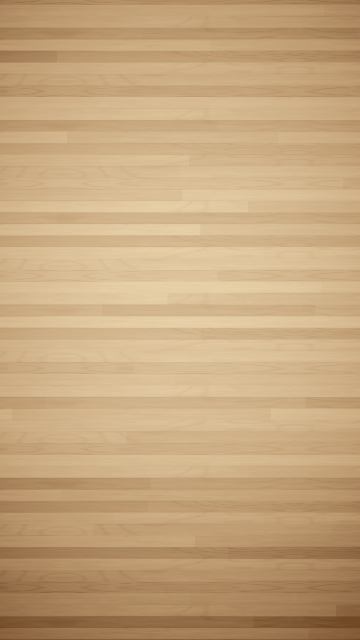
This texture is drawn by a Shadertoy shader. Its source:

```glsl
// Pale wooden floor of narrow horizontal boards under a warm vignette.
// Board tones and grain recur every eight rows and mirror along the rows;
// stretched noise adds streaks, and nested ovals draw the growth rings.

#define ROWS 55.45        // board rows down the canvas
#define ROW_SHIFT 0.4     // part of a row cut off at the top
#define TILE 0.363        // mirrored grain length, in canvas heights
#define PLANK_LENGTH 0.40 // mean length, in canvas heights
#define ROW_CONTRAST 0.95 // strength of the tone cycle
#define PLANK_VARY 0.10   // tone spread between planks
#define STREAKS 0.13      // strength of the fine grain
#define RINGS 0.08        // strength of the growth rings
#define SEAM 0.06         // darkness of the seams
#define BRIGHTNESS 0.95   // tone at the centre of the light
#define FALLOFF vec2(2.8, 2.35)

const vec3 UMBER = vec3(0.495, 0.34, 0.20);
const vec3 TAN   = vec3(0.74, 0.60, 0.435);
const vec3 CREAM = vec3(0.895, 0.80, 0.645);

// Tone of each row in the cycle
const float CYCLE[8] = float[8](0.05, 0.04, -0.14, 0.04, -0.15, 0.01, -0.01, -0.06);

float hash(vec2 p) {
    vec3 q = fract(vec3(p.xyx) * 0.1031);
    q += dot(q, q.yzx + 33.33);
    return fract((q.x + q.y) * q.z);
}

float noise(vec2 p) {
    vec2 i = floor(p), f = fract(p);
    f = f * f * (3.0 - 2.0 * f);
    return mix(mix(hash(i), hash(i + vec2(1, 0)), f.x),
               mix(hash(i + vec2(0, 1)), hash(i + vec2(1, 1)), f.x), f.y);
}

// Tone offset of the board in one row; y runs from 0 to 1 across it.
float boardTone(float row, float x, float y, float px) {
    // Place in the eight-row cycle, which slips twice lower down
    float slip = step(44.0, row) + 4.0 * step(54.0, row);
    float order = mod(row + slip, 8.0);
    float tone = CYCLE[int(order)] * ROW_CONTRAST;
    tone += (hash(vec2(row, 31.0)) - 0.5) * 0.04;

    // Planks of varied length; a few are clearly darker
    float size = PLANK_LENGTH * (0.6 + 0.8 * hash(vec2(row, 53.0)));
    float along = x / size + 9.0 * hash(vec2(row, 7.0)) + 20.0;
    float plank = floor(along), edge = along - plank;
    float shade = mix(hash(vec2(plank, row)), hash(vec2(plank + 1.0, row)),
                      smoothstep(1.0 - px / size, 1.0, edge));
    tone += (0.25 - shade * shade * shade) * PLANK_VARY;

    // Streaks, pores and flecks, mirrored along the row
    float fold = abs(mod(x - 0.098 + TILE, 2.0 * TILE) - TILE);
    float seed = order * 17.0 + 40.0;
    float streak = 0.4 * noise(vec2(fold * 6.0 + order, y * 3.0 + seed))
                 + 0.35 * noise(vec2(fold * 28.0 + order, y * 8.0 + seed))
                 + 0.25 * noise(vec2(fold * 110.0, y * 10.0 + seed));
    tone += (streak - 0.5) * STREAKS;

    // Thin growth rings: long ovals in one row, faint wavy lines elsewhere
    float wander = noise(vec2(fold * 14.0, y * 1.5 + seed));
    float oval = length(vec2(fold / TILE - 0.5, y - 0.5) / vec2(0.45, 0.5));
    bool arched = order == 7.0;
    float field = arched ? oval * 2.5 + 0.5 * wander
                : 5.0 * noise(vec2(fold * 7.0 + order, y * 1.2 + seed)) + 0.6 * wander;
    float figured = arched ? smoothstep(0.2, 0.8, oval)
                  : 0.7 * smoothstep(0.45, 0.75, noise(vec2(fold * 9.0 + 50.0, seed)));
    float line = abs(fract(field) - 0.5);
    return tone - RINGS * figured * (1.0 - smoothstep(0.0, 0.22, line));
}

void mainImage(out vec4 fragColor, in vec2 fragCoord) {
    vec2 p = fragCoord / iResolution.y;
    float px = 1.0 / iResolution.y;
    float width = iResolution.x * px;

    // Rows counted from the top, one cycle ahead to stay positive
    float down = (1.0 - p.y) * ROWS - ROW_SHIFT + 8.0;
    float row = floor(down), y = down - row;
    float side = y < 0.5 ? -1.0 : 1.0;
    float gap = min(y, 1.0 - y), soft = px * ROWS;

    // Blend neighbouring boards over the pixel at their border
    float tone = boardTone(row, p.x, y, px);
    float next = boardTone(row + side, p.x, y - side, px);
    tone = mix(tone, next, 0.5 * (1.0 - smoothstep(0.0, 0.5 * soft, gap)));

    // Thin seams that come and go along each border
    float border = row + step(0.5, y);
    float seam = 1.0 - smoothstep(0.01, 0.01 + soft, gap);
    float wear = smoothstep(0.4, 0.8, noise(vec2(p.x * 4.0, border * 3.0)));
    tone -= SEAM * seam * (0.15 + wear);

    // Vignette around a point slightly above the middle
    vec2 away = p - vec2(0.5 * width, 0.56);
    tone += BRIGHTNESS - dot(FALLOFF, away * away);
    tone = clamp(tone, -0.1, 1.05);

    vec3 wood = tone < 0.5 ? mix(UMBER, TAN, tone * 2.0)
                           : mix(TAN, CREAM, tone * 2.0 - 1.0);
    fragColor = vec4(wood, 1.0);
}
```
